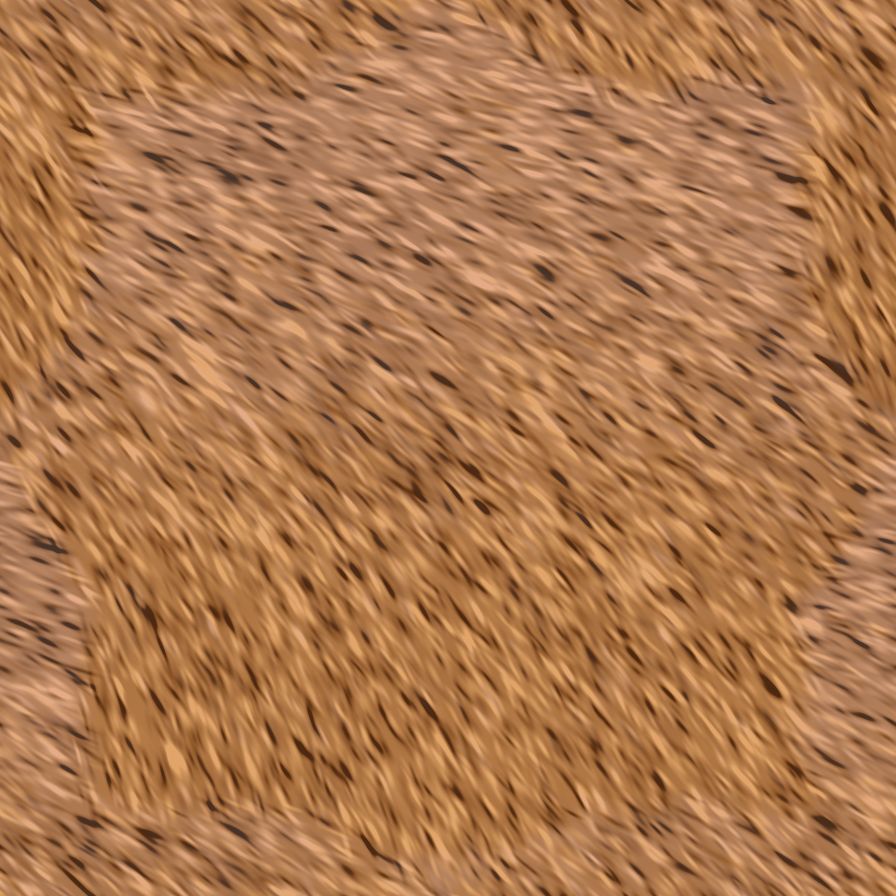
Give the GLSL for this texture, as a WebGL 2 fragment shader.

```glsl
#version 300 es
precision highp float;
// Short tan animal fur: overlapping hair strands in two interleaved coat patches, tileable.

uniform vec2 u_resolution;
out vec4 fragColor;

const int CELLS = 32;              // strand cells per side
const int STRANDS = 9;             // strands per cell
const vec2 HALF_LENGTH = vec2(0.018, 0.031);
const vec2 HALF_WIDTH = vec2(0.0032, 0.0062);
const float ANGLE_JITTER = 0.34;
const float PATCH_BORDER = 0.10;   // inset of the main patch
const float CONTRAST = 0.60;
const float BRIGHTNESS = 0.63;
const vec3 WARM_DARK = vec3(0.47, 0.26, 0.10);
const vec3 WARM_LIGHT = vec3(0.80, 0.57, 0.35);
const vec3 COOL_DARK = vec3(0.48, 0.31, 0.20);
const vec3 COOL_LIGHT = vec3(0.81, 0.60, 0.46);
const vec3 WARM_GAP = vec3(0.27, 0.14, 0.06);
const vec3 COOL_GAP = vec3(0.24, 0.18, 0.16);

vec3 hash3(ivec3 k) {
  uvec3 v = uvec3(k) * 1664525u + 1013904223u;
  v.x += v.y * v.z; v.y += v.z * v.x; v.z += v.x * v.y;
  v ^= v >> 16u;
  v.x += v.y * v.z; v.y += v.z * v.x; v.z += v.x * v.y;
  return vec3(v >> 8u) / 16777216.0;
}

ivec2 wrapCell(ivec2 c, int n) { return (c + n) % n; }

// Value noise that wraps after n cells
float noise(vec2 uv, int n, int seed) {
  vec2 p = fract(uv) * float(n);
  ivec2 c = ivec2(floor(p));
  vec2 f = fract(p);
  f = f * f * (3.0 - 2.0 * f);
  float a = hash3(ivec3(wrapCell(c, n), seed)).x;
  float b = hash3(ivec3(wrapCell(c + ivec2(1, 0), n), seed)).x;
  float d = hash3(ivec3(wrapCell(c + ivec2(0, 1), n), seed)).x;
  float e = hash3(ivec3(wrapCell(c + ivec2(1, 1), n), seed)).x;
  return mix(mix(a, b, f.x), mix(d, e, f.x), f.y);
}

// Distance to the border of the unit tile
float inset(vec2 p) {
  vec2 d = min(p, 1.0 - p);
  return min(d.x, d.y);
}

// Positive inside the main patch, negative in the patch shifted by half a tile
float patchSide(vec2 uv) {
  return inset(fract(uv)) - min(PATCH_BORDER, 0.6 * inset(fract(uv + 0.5)));
}

// Hair direction fans from shallow at the top to steep at the lower left
float hairAngle(vec2 p) {
  float steep = 1.0 - smoothstep(0.12, 0.95, p.y);
  return -radians(mix(20.0, mix(72.0, 48.0, p.x), steep));
}

// Orange in the lower part of a patch, greyish at the top
float warmth(float y) {
  return smoothstep(0.0, 0.07, y) * (1.0 - smoothstep(0.25, 0.85, y));
}

// Sum of strands around a point: x is shade, y is hue
vec2 strands(vec2 uv) {
  ivec2 home = ivec2(floor(uv * float(CELLS)));
  vec2 sum = vec2(0.0);
  for (int j = -1; j <= 1; j++)
  for (int i = -1; i <= 1; i++) {
    ivec2 cell = home + ivec2(i, j);
    ivec2 id = wrapCell(cell, CELLS);
    for (int k = 0; k < STRANDS; k++) {
      vec3 a = hash3(ivec3(id, k));
      vec3 b = hash3(ivec3(id, k + 64));
      vec2 center = (vec2(cell) + a.xy) / float(CELLS);
      float side = patchSide(center) + (b.x - 0.5) * 0.03;
      vec2 local = fract(center + (side > 0.0 ? 0.0 : 0.5));
      float angle = hairAngle(local) + (b.y - 0.5) * ANGLE_JITTER;
      vec2 dir = vec2(cos(angle), sin(angle));
      vec2 d = uv - center;
      float along = dot(d, dir) / mix(HALF_LENGTH.x, HALF_LENGTH.y, b.z);
      float bend = (b.x - 0.5) * 0.004 * along * along;
      float across = (dot(d, vec2(-dir.y, dir.x)) + bend)
                   / mix(HALF_WIDTH.x, HALF_WIDTH.y, fract(b.z * 7.0));
      vec2 q = max(1.0 - vec2(along * along, across * across), 0.0);
      float weight = q.x * q.x * q.y * q.y;
      sum += weight * (vec2(a.z, fract(b.y * 13.0)) * 2.0 - 1.0);
    }
  }
  return sum;
}

void main() {
  vec2 uv = gl_FragCoord.xy / u_resolution;
  vec2 hair = strands(uv);

  // Broad variation of tone over the coat
  float broad = noise(uv, 7, 200) * 0.6 + noise(uv, 17, 201) * 0.4 - 0.5;
  float clump = noise(uv, 23, 202) - 0.5;

  // Patch colouring
  float wobble = (noise(uv, 19, 203) - 0.5) * 0.03;
  float mainPatch = smoothstep(-0.025, 0.025, patchSide(uv) + wobble);
  float warm = mix(warmth(fract(uv.y + 0.5)), warmth(uv.y), mainPatch);
  warm = clamp(warm + broad * 0.4 + hair.y * 0.35, 0.0, 1.0);

  // Strand shading, with deep gaps between locks
  float shade = hair.x + broad * 0.3 + clump * 0.2;
  float tone = clamp(BRIGHTNESS + CONTRAST * shade, 0.0, 1.25);
  vec3 color = mix(mix(COOL_DARK, WARM_DARK, warm), mix(COOL_LIGHT, WARM_LIGHT, warm), tone);
  float gap = smoothstep(0.55, 1.35, -shade);
  color = mix(color, mix(COOL_GAP, WARM_GAP, warm), gap * 0.85);
  fragColor = vec4(color, 1.0);
}
```
